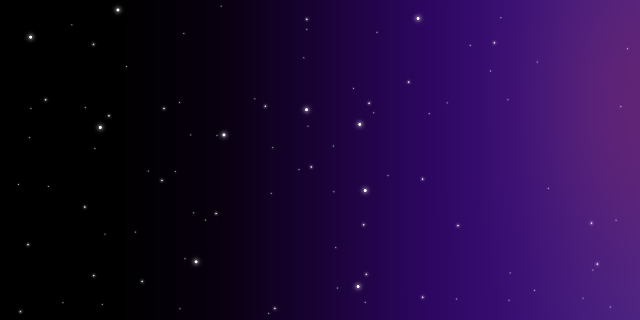
This background is drawn by a WebGL 1 fragment shader. Its source:

```glsl
precision highp float;

uniform vec2 u_resolution;

#define LARGE_RADIUS 0.0050
#define MEDIUM_RADIUS 0.0027
#define SMALL_RADIUS 0.0015
#define HALO_SCALE 2.2
#define HALO_STRENGTH 0.35
#define LARGE_STAR_LIMIT 1.32
#define GLOW_CENTER vec2(1.02, 0.68)
#define GLOW_FALLOFF vec2(6.5, 2.0)
#define GLOW_COLOR vec3(0.38, 0.14, 0.46)
#define STAR_COLOR vec3(1.0, 0.98, 1.0)

vec3 hash3(vec2 cell, float seed) {
    vec3 q = fract(vec3(cell.xyx + seed) * vec3(0.1031, 0.1030, 0.0973));
    q += dot(q, q.yxz + 33.33);
    return fract((q.xxy + q.yzz) * q.zyx);
}

// Linear blend between two horizontal stops
vec3 stop(vec3 color, vec3 next, float start, float end, float x) {
    return mix(color, next, clamp((x - start) / (end - start), 0.0, 1.0));
}

vec3 nightGradient(vec2 uv) {
    vec3 color = vec3(0.0);
    color = stop(color, vec3(0.030, 0.000, 0.055), 0.18, 0.34, uv.x);
    color = stop(color, vec3(0.100, 0.008, 0.210), 0.34, 0.50, uv.x);
    color = stop(color, vec3(0.175, 0.025, 0.380), 0.50, 0.67, uv.x);
    color = stop(color, vec3(0.220, 0.058, 0.450), 0.67, 0.80, uv.x);
    color = stop(color, vec3(0.290, 0.140, 0.515), 0.80, 1.00, uv.x);

    // Warm glow on the right edge
    vec2 offset = (uv - GLOW_CENTER) * GLOW_FALLOFF;
    return mix(color, GLOW_COLOR, exp(-dot(offset, offset)));
}

// One jittered star per occupied cell, kept inside the cell borders
float starLayer(vec2 p, float cells, float density, float radius,
                float limit, float seed) {
    vec2 cell = floor(p * cells);
    vec3 random = hash3(cell, seed);
    vec2 center = (cell + 0.12 + 0.76 * random.xy) / cells;
    float present = step(random.z, density) * step(center.x, limit);

    float dist = length(p - center);
    float pixel = 1.0 / u_resolution.y;
    float core = 1.0 - smoothstep(max(radius - 0.6 * pixel, 0.0),
                                  radius + 0.6 * pixel, dist);
    float spread = dist / (radius * HALO_SCALE);
    float halo = HALO_STRENGTH * exp(-spread * spread);
    return present * max(core, halo);
}

void main() {
    vec2 uv = gl_FragCoord.xy / u_resolution;
    vec2 p = gl_FragCoord.xy / u_resolution.y;

    // Three star sizes
    float light = starLayer(p, 4.0, 0.50, LARGE_RADIUS, LARGE_STAR_LIMIT, 17.0);
    light = max(light, 0.85 * starLayer(p, 5.0, 0.46, MEDIUM_RADIUS, 9.0, 43.0));
    light = max(light, 0.65 * starLayer(p, 8.0, 0.42, SMALL_RADIUS, 9.0, 71.0));

    gl_FragColor = vec4(mix(nightGradient(uv), STAR_COLOR, light), 1.0);
}
```
